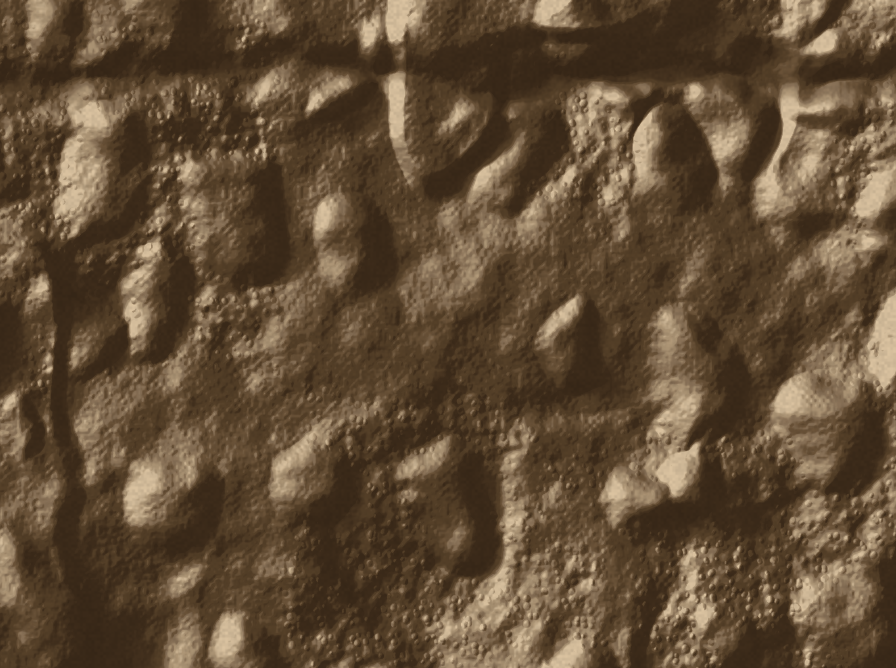
This texture is drawn by a WebGL 2 fragment shader. Its source:

```glsl
#version 300 es
precision highp float;
// Sandy rock face with rounded nodules, loose grit and a crevice under low raking light.
uniform vec2 u_resolution;
out vec4 fragColor;

const vec2 LIGHT_DIR = vec2(-0.86, 0.51);
const float LIGHT_SLOPE = 0.38;

float hash(vec2 p) {
    return fract(sin(dot(p, vec2(127.1, 311.7))) * 43758.5453);
}

float noise(vec2 p) {
    vec2 i = floor(p), f = fract(p);
    f = f * f * f * (f * (f * 6.0 - 15.0) + 10.0);
    float low = mix(hash(i), hash(i + vec2(1, 0)), f.x);
    float high = mix(hash(i + vec2(0, 1)), hash(i + vec2(1, 1)), f.x);
    return mix(low, high, f.y);
}

float fbm(vec2 p, int octaves, float gain) {
    float sum = 0.0, amp = 1.0;
    for (int i = 0; i < octaves; i++) {
        sum += amp * (noise(p) - 0.5);
        p = mat2(1.6, 1.2, -1.2, 1.6) * p + 17.3;
        amp *= gain;
    }
    return sum;
}

float smoothMax(float a, float b, float k) {
    float h = max(k - abs(a - b), 0.0) / k;
    return max(a, b) + h * h * k * 0.25;
}

vec2 warp(vec2 p, float scale, float amount) {
    return p + amount * (vec2(noise(p * scale), noise(p * scale + 40.0)) - 0.5);
}

float capsuleDistance(vec2 p, vec2 halfAxis) {
    float t = dot(p, halfAxis) / dot(halfAxis, halfAxis);
    return length(p - halfAxis * clamp(t, -1.0, 1.0));
}

// Scattered domes in square cells, some stretched into upright lobes
float domes(vec2 p, float cellSize, float share, float stretch, float blend) {
    vec2 cell = floor(p / cellSize);
    float height = 0.0;
    for (int i = 0; i < 9; i++) {
        vec2 id = cell + vec2(i % 3 - 1, i / 3 - 1);
        if (hash(id + 3.7) > share) continue;
        vec2 center = (id + 0.1 + 0.8 * vec2(hash(id + 11.3), hash(id + 27.9))) * cellSize;
        float radius = mix(0.17, 0.40, hash(id + 51.1)) * cellSize;
        float angle = 1.57 + 1.8 * (hash(id + 63.5) - 0.5);
        float halfLength = (0.01 + stretch * hash(id + 75.2)) * cellSize;
        float q = capsuleDistance(p - center, halfLength * vec2(cos(angle), sin(angle))) / radius;
        height = smoothMax(height, 0.62 * radius * (1.0 - q * q), blend);
    }
    return height;
}

float nodules(vec2 p) {
    return domes(warp(warp(p, 10.0, 0.055), 28.0, 0.012), 0.2, 0.72, 0.32, 0.014);
}

float crevice(vec2 p) {
    float offset = p.y - 0.885 - 0.06 * (noise(vec2(p.x * 4.0, 2.5)) - 0.5)
                 - 0.035 * fbm(p * 14.0, 2, 0.5);
    return exp(-offset * offset / 0.0009);
}

// Lobed slabs and rolling ground under the nodules
float relief(vec2 p) {
    float slab = smoothstep(0.44, 0.66, noise(warp(p, 7.0, 0.1) * vec2(4.6, 3.6) + 2.0));
    float ground = 0.085 * fbm(p * 3.4 + 5.0, 4, 0.46);
    float groove = crevice(p);
    return nodules(p) * (1.0 - groove) + 0.03 * slab + ground - 0.035 * groove;
}

// Loose grains, clumped crumbs and fine sand
float surface(vec2 p, float gritAmount) {
    float grains = 0.55 * domes(p, 0.014, 0.6, 0.1, 0.001);
    float crumbs = 0.009 * fbm(p * 38.0, 2, 0.5);
    return relief(p) + gritAmount * (grains + crumbs) + 0.0011 * (noise(p * 160.0) - 0.5);
}

// Fraction of light left after the relief toward the light blocks it
float sunlight(vec2 p, float height) {
    float blocked = 0.0;
    for (int i = 1; i <= 9; i++) {
        float t = 0.016 * float(i);
        float rise = relief(p + LIGHT_DIR * t) - height - LIGHT_SLOPE * t;
        blocked = max(blocked, rise / (0.008 + 0.22 * t));
    }
    return 1.0 - smoothstep(0.0, 1.0, blocked);
}

vec3 sandRamp(float light) {
    vec3 color = mix(vec3(0.21, 0.148, 0.088), vec3(0.25, 0.18, 0.11), smoothstep(0.0, 0.10, light));
    color = mix(color, vec3(0.32, 0.24, 0.15), smoothstep(0.10, 0.30, light));
    color = mix(color, vec3(0.40, 0.31, 0.21), smoothstep(0.36, 0.53, light));
    color = mix(color, vec3(0.52, 0.43, 0.33), smoothstep(0.53, 0.66, light));
    color = mix(color, vec3(0.65, 0.56, 0.44), smoothstep(0.66, 0.79, light));
    return mix(color, vec3(0.82, 0.73, 0.60), smoothstep(0.79, 0.93, light));
}

void main() {
    vec2 p = gl_FragCoord.xy / u_resolution.y;
    float stone = smoothstep(0.006, 0.03, nodules(p));
    float patches = smoothstep(0.48, 0.72, noise(p * 3.6 + 8.0) + 0.3 * fbm(p * 14.0, 2, 0.5));
    float gritAmount = mix(0.22 + 0.7 * patches, 0.1, stone);
    // Surface slope and raking light
    float e = 0.002, h = surface(p, gritAmount);
    vec2 slope = vec2(surface(p + vec2(e, 0), gritAmount), surface(p + vec2(0, e), gritAmount)) - h;
    vec3 normal = normalize(vec3(-slope / e, 1.0));
    float direct = max(dot(normal, normalize(vec3(LIGHT_DIR, LIGHT_SLOPE))), 0.0);
    float light = direct * mix(0.3, 1.0, sunlight(p, h)) + 0.06 * normal.z;
    light *= 1.0 + 0.3 * fbm(p * 2.0 + 31.0, 2, 0.5) - 0.35 * crevice(p);
    fragColor = vec4(sandRamp(light) * (0.95 + 0.1 * noise(p * 230.0)), 1.0);
}
```
